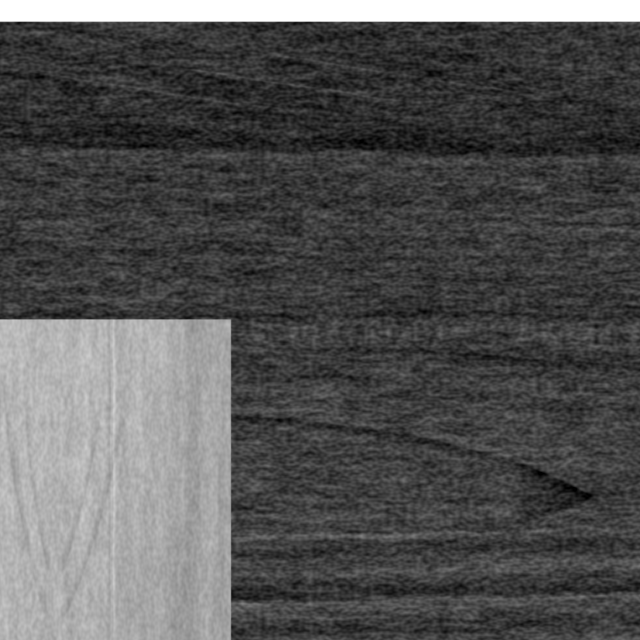
Give the GLSL for this texture, as a Shadertoy shader.

```glsl
// Dark horizontal wood grain with a pale vertical-grain panel at lower left and a white strip on top.
#define STRIP_DEPTH 0.034
#define PANEL_SIZE vec2(0.361, 0.501)
#define DARK_TONE 0.222
#define PALE_TONE 0.685
#define DARK_GRAIN 0.15
#define PALE_GRAIN 0.075
#define KNOT_TIP vec2(0.925, 0.777)
#define BAND_PERIOD 0.060

vec2 hashGradient(vec2 cell) {
    vec3 h = fract(cell.xyx * vec3(0.1031, 0.1030, 0.0973));
    h += dot(h, h.yzx + 33.33);
    float angle = 6.2832 * fract((h.x + h.y) * h.z);
    return vec2(cos(angle), sin(angle));
}

float gradientNoise(vec2 p) {
    vec2 cell = floor(p), f = fract(p);
    vec2 u = f * f * f * (f * (f * 6.0 - 15.0) + 10.0);
    float a = dot(hashGradient(cell), f);
    float b = dot(hashGradient(cell + vec2(1, 0)), f - vec2(1, 0));
    float c = dot(hashGradient(cell + vec2(0, 1)), f - vec2(0, 1));
    float d = dot(hashGradient(cell + vec2(1, 1)), f - vec2(1, 1));
    return mix(mix(a, b, u.x), mix(c, d, u.x), u.y);
}

// Fibres run along x; each octave is finer and less stretched.
float fibres(vec2 p) {
    float sum = 0.0;
    vec2 scale = vec2(7.0, 65.0);
    for (int i = 0; i < 4; i++) {
        sum += gradientNoise(p * scale + float(i) * 17.3) * (0.45 + 0.16 * float(i));
        scale *= vec2(2.6, 1.42);
    }
    return sum;
}

// Soft line with a separate width on each side.
float crease(float d, float before, float after) {
    float k = d / (d < 0.0 ? before : after);
    return exp(-k * k);
}

float span(float x, float from, float to, float soft) {
    return smoothstep(from - soft, from + soft, x) * (1.0 - smoothstep(to - soft, to + soft, x));
}

// q.x runs right, q.y runs down from the top edge.
float darkWood(vec2 q) {
    float x = q.x;
    float y = q.y + 0.005 * gradientNoise(q * vec2(9.0, 14.0));
    float tone = DARK_TONE + 0.03 * smoothstep(0.50, 0.66, y);

    // Upper board: slanting growth lines over a dark lower edge
    float seam = y - 0.230 - 0.013 * x;
    float upper = 1.0 - smoothstep(-0.006, 0.004, seam);
    float slant = y - 0.15 * x;
    tone -= upper * (0.022 + 0.022 * smoothstep(0.07, 0.18, y));
    tone += upper * 0.07 * gradientNoise(vec2(x * 2.5, slant * 38.0));
    tone -= 0.055 * crease(seam + 0.006, 0.022, 0.005);
    tone += 0.035 * crease(seam - 0.006, 0.003, 0.012);
    for (int i = 0; i < 3; i++) {
        float k = float(i);
        float line = slant - 0.022 - 0.042 * k;
        float reach = span(x, 0.36 - 0.17 * k, 0.85 - 0.2 * k, 0.09);
        tone += reach * (0.055 * crease(line, 0.002, 0.002) - 0.04 * crease(line - 0.008, 0.004, 0.012));
    }

    // Middle: faint long lines, then a strip with upright ticks
    tone += 0.04 * gradientNoise(vec2(x * 1.7, y * 24.0)) * smoothstep(0.24, 0.3, y);
    tone -= 0.05 * crease(y - 0.494, 0.007, 0.004);
    float strip = span(y, 0.505, 0.538, 0.004) * smoothstep(0.35, 0.40, x);
    tone += strip * (0.025 + 0.11 * gradientNoise(vec2(x * 95.0, y * 22.0)));
    float sag = max(x - 0.55, 0.0);
    tone -= 0.075 * crease(y - 0.541 - 0.075 * sag, 0.003, 0.007) * smoothstep(0.42, 0.52, x);
    tone -= 0.05 * crease(y - 0.584 - 0.11 * (x - 0.5), 0.003, 0.010) * smoothstep(0.4, 0.6, x);
    tone += 0.03 * crease(y - 0.574 - 0.11 * (x - 0.5), 0.006, 0.004) * smoothstep(0.4, 0.6, x);

    // Pointed growth ring closing at the right
    float s = (x - PANEL_SIZE.x) / (KNOT_TIP.x - PANEL_SIZE.x);
    float roof = 0.648 + 0.065 * s + 0.064 * pow(max(s, 0.0), 4.0);
    float gap = max(KNOT_TIP.x - x, 0.0);
    float keel = KNOT_TIP.y + 0.056 * pow(gap / 0.195, 0.8);
    float inside = 1.0 - smoothstep(0.915, 0.935, x);
    tone -= inside * 0.10 * crease(y - roof, 0.003, 0.009);
    tone += inside * 0.04 * crease(y - roof + 0.008, 0.007, 0.004);
    tone -= inside * 0.075 * crease(y - keel, 0.010, 0.004) * smoothstep(0.68, 0.83, x);
    tone -= 0.11 * smoothstep(0.79, 0.91, x) * inside * span(y, roof, keel, 0.006);
    tone -= 0.04 * span(x, 0.94, 1.0, 0.02) * crease(y - 0.80, 0.014, 0.010);

    // Lower bands rise slightly to the right
    float level = y + 0.022 * (x - PANEL_SIZE.x);
    float lower = smoothstep(0.832, 0.846, level);
    tone -= lower * 0.042 * cos(6.2832 * (level - 0.865) / BAND_PERIOD);
    tone += 0.06 * (crease(level - 0.841, 0.003, 0.004) + crease(level - 0.945, 0.002, 0.003));
    tone -= 0.07 * crease(level - 0.937, 0.012, 0.003);
    return tone + DARK_GRAIN * fibres(vec2(x, y));
}

float paleWood(vec2 q) {
    float x = q.x + 0.004 * gradientNoise(q * vec2(12.0, 7.0));
    float tone = PALE_TONE + 0.025 - 0.06 * smoothstep(0.15, 0.36, x) - 0.02 * smoothstep(0.7, 1.0, q.y);
    tone += 0.07 * gradientNoise(vec2(x * 34.0, q.y * 1.6));

    // Straight fibre pair and shaded column
    tone += 0.07 * crease(x - 0.178, 0.002, 0.003) - 0.06 * crease(x - 0.171, 0.004, 0.002);
    tone -= 0.035 * crease(x - 0.295, 0.018, 0.012);

    // Narrow V-shaped growth rings
    for (int i = 0; i < 2; i++) {
        float rise = max(0.91 + 0.07 * float(i) - q.y, 0.0);
        float halfWidth = (0.075 + 0.03 * float(i)) * pow(rise / 0.4, 0.65);
        float ring = abs(x - 0.086 - 0.05 * rise) - halfWidth;
        tone -= 0.065 * crease(ring, 0.006, 0.003) * smoothstep(0.0, 0.03, rise) * smoothstep(0.56, 0.72, q.y);
    }
    return tone + PALE_GRAIN * fibres(q.yx + 5.0);
}

void mainImage(out vec4 fragColor, in vec2 fragCoord) {
    vec2 q = fragCoord / iResolution.xy;
    q.y = 1.0 - q.y;
    vec2 soft = 1.0 / iResolution.xy;

    // Layers: dark board, pale panel, white strip
    float right = 1.0 - smoothstep(-soft.x, soft.x, q.x - PANEL_SIZE.x);
    float below = smoothstep(-soft.y, soft.y, q.y - (1.0 - PANEL_SIZE.y));
    float tone = mix(darkWood(q), paleWood(q), right * below);
    tone = mix(1.0, tone, smoothstep(-soft.y, soft.y, q.y - STRIP_DEPTH));
    fragColor = vec4(vec3(clamp(tone, 0.0, 1.0)), 1.0);
}
```
